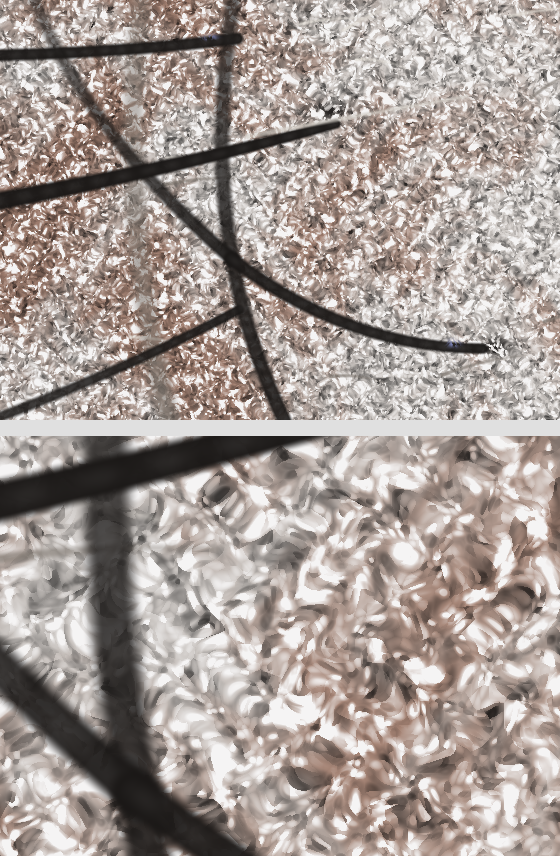
Top: the whole. Bottom: its middle third, enlarged.
Reproduce this texture procedurally as a Shadertoy shader.

```glsl
// Magnified skin: flaky pale and rust mottling crossed by dark curved hairs.
// Layered sines tint the skin, stretched cellular noise makes the flakes,
// and each hair is a quadratic curve with its own taper, blur and density.

#define PALE vec3(0.79, 0.77, 0.755)
#define RUST vec3(0.64, 0.505, 0.445)
#define FLAKE_WHITE vec3(0.96, 0.955, 0.955)
#define HAIR_DARK vec3(0.10, 0.09, 0.085)
#define HAIR_GREY vec3(0.46, 0.43, 0.40)
#define GLINT_BLUE vec3(0.58, 0.62, 0.88)
#define FLAKE_SCALE 44.0
#define FLAKE_CONTRAST 1.0
#define FINE_HAIRS 12

vec2 hash2(vec2 cell) {
    vec3 q = fract(cell.xyx * vec3(0.1031, 0.1030, 0.0973));
    q += dot(q, q.yzx + 33.33);
    return fract((q.xx + q.yz) * q.zy);
}

mat2 rotation(float angle) {
    float c = cos(angle), s = sin(angle);
    return mat2(c, s, -s, c);
}

// Cellular noise with turned, stretched seeds: x = distance, y = random tone
vec2 cells(vec2 p) {
    vec2 home = floor(p), best = vec2(8.0, 0.0);
    for (int j = -1; j <= 1; j++)
    for (int i = -1; i <= 1; i++) {
        vec2 cell = home + vec2(i, j);
        vec2 traits = hash2(cell + 71.0);
        vec2 offset = rotation(6.283 * traits.x) * (cell + hash2(cell) - p);
        float d = length(offset * vec2(1.35, 0.8));
        if (d < best.x) best = vec2(d, traits.y);
    }
    return best;
}

// Warped layered sines, roughly -0.8 to 0.8
float mottling(vec2 p) {
    float sum = 0.0, amp = 0.5;
    p = p * 7.0 + vec2(1.3, 4.1);
    for (int i = 0; i < 5; i++) {
        p += 0.7 * sin(p.yx * 1.2 + float(i));
        sum += amp * sin(p.x) * sin(p.y);
        p = rotation(0.9) * p * 1.9;
        amp *= 0.65;
    }
    return sum;
}

// Signed brightness of the flakes over three sizes
float flakeTone(vec2 p) {
    float sum = 0.0, scale = FLAKE_SCALE, weight = 0.30;
    p += 0.004 * sin(p.yx * 95.0 + 3.0 * sin(p * 41.0));
    for (int i = 0; i < 3; i++) {
        vec2 c = cells(p * scale + 19.0 * float(i));
        float body = 1.0 - smoothstep(0.25, 0.8, c.x);
        float glossy = smoothstep(0.82, 0.9, c.y) * (1.0 - smoothstep(0.25, 0.42, c.x));
        sum += weight * ((c.y - 0.5) * body * 1.5 + 0.3 * (0.42 - c.x) + 0.5 * glossy);
        scale *= 1.75;
        weight *= 0.95;
    }
    return sum * FLAKE_CONTRAST;
}

vec3 skin(vec2 p, float tone) {
    float rust = smoothstep(-0.55, 0.75, mottling(p) + 0.32 - 0.52 * p.x);
    vec3 col = mix(PALE, RUST, rust) * (0.96 + 0.06 * p.x);
    col = mix(col, FLAKE_WHITE, clamp(tone * 3.6, 0.0, 1.0));
    return col * (1.0 + 1.5 * min(tone, 0.0));
}

// Quadratic curve: x = distance, y = position along it
vec2 curve(vec2 p, vec2 a, vec2 b, vec2 c) {
    vec2 best = vec2(8.0, 0.0), from = a;
    for (int i = 1; i <= 14; i++) {
        float t = float(i) / 14.0;
        vec2 to = mix(mix(a, b, t), mix(b, c, t), t), along = to - from;
        float s = clamp(dot(p - from, along) / dot(along, along), 0.0, 1.0);
        float d = length(p - from - along * s);
        if (d < best.x) best = vec2(d, t + (s - 1.0) / 14.0);
        from = to;
    }
    return best;
}

// Width, blur and density run from the first value to the second
void hair(inout vec3 col, vec2 p, vec2 a, vec2 b, vec2 c,
          vec2 width, vec2 blur, vec2 density, vec3 tint) {
    vec2 k = curve(p, a, b, c);
    float w = mix(width.x, width.y, k.y), soft = mix(blur.x, blur.y, k.y);
    float cover = 1.0 - smoothstep(w - soft, w + soft, k.x);
    float sheen = 0.05 * (1.0 - smoothstep(0.0, w, k.x)) * (0.6 + 0.4 * sin(k.y * 90.0));
    col = mix(col, tint + sheen, cover * mix(density.x, density.y, k.y));
}

// Grainy blotch where a hair leaves the skin
void blotch(inout vec3 col, vec2 p, vec2 centre, vec2 size, vec3 tint, float tone) {
    vec2 q = (p - centre) / size;
    col = mix(col, tint, exp(-dot(q, q)) * smoothstep(0.16, -0.12, tone) * 0.9);
}

void mainImage(out vec4 fragColor, in vec2 fragCoord) {
    vec2 p = fragCoord / iResolution.y;
    float tone = flakeTone(p);
    vec3 col = skin(p, tone);

    // Scattered fine hairs, pale and dark in turn
    for (int i = 0; i < FINE_HAIRS; i++) {
        vec2 h = hash2(vec2(i, 7)), g = hash2(vec2(i, 23));
        vec2 a = h * vec2(1.33, 1.0), reach = rotation(0.9 * g.x - 0.2) * vec2(0.1 + 0.15 * g.y, 0.0);
        vec3 tint = i % 2 == 0 ? vec3(0.86, 0.84, 0.81) : HAIR_GREY;
        hair(col, p, a, a + reach * 0.5 + vec2(0.0, 0.015), a + reach,
             vec2(0.004, 0.002), vec2(0.003), vec2(0.75, 0.3), tint);
    }

    // Roots
    blotch(col, p, vec2(0.79, 0.735), vec2(0.05, 0.022), HAIR_DARK, tone);
    blotch(col, p, vec2(1.18, 0.175), vec2(0.04, 0.02), HAIR_DARK, tone);

    // Hairs, from the far out-of-focus one to the thick near one
    hair(col, p, vec2(0.34, 1.03), vec2(0.27, 0.5), vec2(0.41, -0.03), vec2(0.022), vec2(0.016), vec2(0.4, 0.65), HAIR_GREY);
    hair(col, p, vec2(-0.02, 0.0), vec2(0.3, 0.12), vec2(0.57, 0.263), vec2(0.012, 0.011), vec2(0.006, 0.004), vec2(0.85, 0.95), HAIR_DARK);
    hair(col, p, vec2(-0.02, 0.868), vec2(0.3, 0.875), vec2(0.565, 0.908), vec2(0.014), vec2(0.005), vec2(0.96), HAIR_DARK);
    hair(col, p, vec2(0.56, 1.03), vec2(0.5, 0.64), vec2(0.555, 0.38), vec2(0.017), vec2(0.01, 0.008), vec2(0.65, 0.88), HAIR_DARK);
    hair(col, p, vec2(0.555, 0.38), vec2(0.58, 0.2), vec2(0.69, -0.03), vec2(0.017), vec2(0.008, 0.005), vec2(0.88, 0.92), HAIR_DARK);
    hair(col, p, vec2(0.07, 1.03), vec2(0.19, 0.7), vec2(0.55, 0.385), vec2(0.013, 0.016), vec2(0.011, 0.006), vec2(0.5, 0.95), HAIR_DARK);
    hair(col, p, vec2(0.55, 0.385), vec2(0.83, 0.17), vec2(1.15, 0.17), vec2(0.016, 0.012), vec2(0.006, 0.004), vec2(0.95), HAIR_DARK);
    hair(col, p, vec2(-0.02, 0.518), vec2(0.42, 0.6), vec2(0.8, 0.705), vec2(0.022, 0.011), vec2(0.006, 0.004), vec2(0.98), HAIR_DARK);
    hair(col, p, vec2(0.59, 0.675), vec2(0.85, 0.725), vec2(1.11, 0.77), vec2(0.006, 0.003), vec2(0.004), vec2(0.6, 0.75), vec3(0.8, 0.78, 0.75));

    // Cool glints on two hairs
    blotch(col, p, vec2(0.5, 0.911), vec2(0.016, 0.007), GLINT_BLUE, tone);
    blotch(col, p, vec2(1.08, 0.182), vec2(0.014, 0.009), GLINT_BLUE, tone);
    fragColor = vec4(col, 1.0);
}
```
